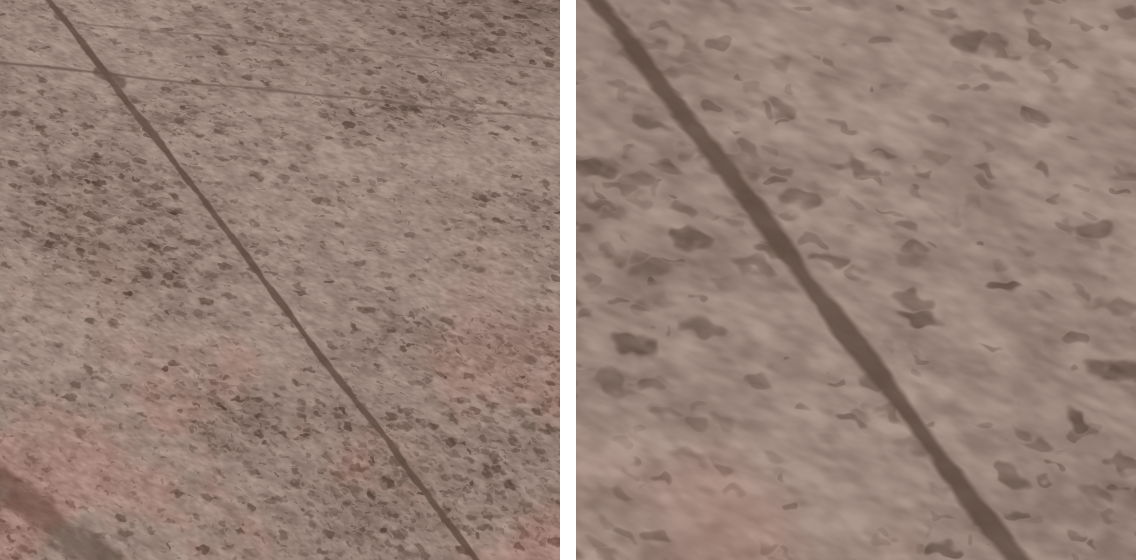
Left, the full canvas; right, a detail of the centre.
Write a Shadertoy shader that draws this texture.

```glsl
const vec3 DARK_STONE = vec3(0.36, 0.29, 0.25);
const vec3 PALE_STONE = vec3(0.64, 0.56, 0.52);
const vec3 PINK_SHIFT = vec3(0.035, -0.012, -0.008);
const float BASE_TONE = 0.86;
const float STREAK_CONTRAST = 0.62;
const float GRAIN_CONTRAST = 0.26;
const float BROAD_CONTRAST = 0.30;
const float FLECK_DEPTH = 0.62;
const float JOINT_TONE = 0.10;
const float CROSS_TONE = 0.30;
const float STAIN_TONE = 0.28;
const float EDGE = 0.0022;
const vec2 GRAIN_DIR = vec2(0.88, -0.475);
const vec2 FLECK_CELLS = vec2(35.0, 57.0);

// Centre and radius of the areas where dark flecks gather
const vec3 CLUSTERS[7] = vec3[7](
    vec3(0.15, 0.63, 0.13), vec3(0.27, 0.53, 0.10), vec3(0.33, 0.77, 0.09),
    vec3(0.85, 0.76, 0.19), vec3(0.94, 0.27, 0.14), vec3(0.62, 0.13, 0.15),
    vec3(0.42, 0.25, 0.11));

float hash(vec2 p) {
    vec3 q = fract(p.xyx * 0.1031);
    q += dot(q, q.yzx + 33.33);
    return fract((q.x + q.y) * q.z);
}

float noise(vec2 p) {
    vec2 i = floor(p), f = fract(p);
    f = f * f * (3.0 - 2.0 * f);
    return mix(mix(hash(i), hash(i + vec2(1, 0)), f.x),
               mix(hash(i + vec2(0, 1)), hash(i + vec2(1, 1)), f.x), f.y);
}

float fbm(vec2 p) {
    float sum = 0.0, gain = 0.53;
    for (int i = 0; i < 4; i++) {
        sum += gain * noise(p);
        p = mat2(0.8, -0.6, 0.6, 0.8) * p * 2.03 + 17.3;
        gain *= 0.5;
    }
    return sum;
}

// Scattered soft ellipses, one candidate per cell
float flecks(vec2 p, float density) {
    vec2 cell = floor(p);
    float cover = 0.0;
    for (int y = -1; y <= 1; y++)
    for (int x = -1; x <= 1; x++) {
        vec2 id = cell + vec2(x, y);
        vec2 centre = id + vec2(hash(id + 3.7), hash(id + 51.2));
        float present = smoothstep(-0.06, 0.06, density - hash(id + 91.4));
        float radius = mix(0.22, 0.52, hash(id + 23.9));
        vec2 d = p - centre;
        d.y += d.x * (hash(id + 67.1) - 0.5);
        float shape = 1.0 - smoothstep(0.55, 1.2, length(d) / radius);
        cover = max(cover, shape * present * mix(0.4, 1.0, hash(id + 12.6)));
    }
    return cover;
}

float segmentDistance(vec2 p, vec2 a, vec2 b) {
    vec2 ab = b - a;
    return length(p - a - ab * clamp(dot(p - a, ab) / dot(ab, ab), 0.0, 1.0));
}

float stroke(float distance, float halfWidth, float soft) {
    return 1.0 - smoothstep(halfWidth - soft, halfWidth + soft, distance);
}

void mainImage(out vec4 fragColor, in vec2 fragCoord) {
    vec2 uv = fragCoord / iResolution.xy;

    // Foreshortened ground, aligned with the grain
    vec2 ground = vec2(uv.x, uv.y + 0.3 * uv.y * uv.y);
    vec2 grain = vec2(dot(ground, GRAIN_DIR),
                      dot(ground, vec2(-GRAIN_DIR.y, GRAIN_DIR.x)));
    float broad = fbm(ground * vec2(4.0, 7.0) + 5.0);
    float streak = fbm(grain * vec2(38.0, 75.0));
    float fine = noise(grain * vec2(110.0, 210.0) + 9.0);

    // Fleck density and overall shade
    float cluster = 0.0;
    for (int i = 0; i < 7; i++) {
        vec2 d = (uv - CLUSTERS[i].xy) / CLUSTERS[i].z;
        cluster = max(cluster, exp(-dot(d, d)));
    }
    cluster *= smoothstep(0.2, 0.6, broad);
    float far = smoothstep(0.84, 1.0, uv.y + 0.08 * (uv.x - 0.5));
    float density = 0.12 + 0.42 * cluster + 0.5 * (broad - 0.42) + 0.12 * far;

    float tone = BASE_TONE + STREAK_CONTRAST * (streak - 0.5)
               + GRAIN_CONTRAST * (fine - 0.5) - BROAD_CONTRAST * (broad - 0.5);
    tone -= 0.10 * cluster + 0.20 * far * smoothstep(0.1, 0.9, uv.x);

    // Dark flecks in two sizes with ragged outlines
    vec2 ragged = vec2(noise(grain * 130.0), noise(grain * 130.0 + 40.0)) - 0.5;
    vec2 fleckPos = grain * FLECK_CELLS + 0.5 * ragged;
    float large = flecks(fleckPos, density);
    float small = flecks(fleckPos * 1.75 + 31.0, density + 0.08);
    tone -= FLECK_DEPTH * max(large, 0.62 * small);

    // Soft stain across the lower left corner
    float stainDist = segmentDistance(uv, vec2(-0.1, 0.215), vec2(0.24, -0.045));
    float stain = stroke(stainDist + 0.025 * (streak - 0.5), 0.027, 0.014);
    tone = mix(tone, STAIN_TONE + 0.4 * (streak - 0.5), 0.85 * stain);

    // Thin cross joints, then the main diagonal joint and its junction
    float wobble = noise(uv * 32.0) - 0.5;
    vec2 bent = uv + vec2(0.003, 0.006) * (noise(uv * 14.0) - 0.5);
    float upper = stroke(segmentDistance(bent, vec2(0.15, 0.957), vec2(1.1, 0.866)), 0.0013, EDGE);
    float cross = stroke(segmentDistance(bent, vec2(-0.1, 0.899), vec2(1.1, 0.775)),
                         0.0021 + 0.0018 * wobble, EDGE);
    float diagonal = stroke(segmentDistance(bent, vec2(0.012, 1.1), vec2(0.93, -0.1)),
                            0.0058 + 0.0035 * wobble + 0.002 * (fine - 0.5), EDGE);
    float junction = stroke(segmentDistance(bent, vec2(0.175, 0.872), vec2(0.215, 0.853)),
                            0.009 + 0.006 * wobble, 0.004);
    tone = mix(tone, CROSS_TONE, upper * (0.35 + 0.4 * streak));
    tone = mix(tone, CROSS_TONE, cross * mix(0.95, 0.55, uv.x));
    tone = mix(tone, JOINT_TONE + 0.25 * (streak - 0.5), 0.92 * max(diagonal, 0.8 * junction));

    // Stone colour with faint pink patches near the front
    float pink = smoothstep(0.45, 0.7, fbm(uv * 6.0 + 70.0)) * smoothstep(0.75, 0.1, uv.y);
    vec3 color = mix(DARK_STONE, PALE_STONE, clamp(tone, -0.1, 1.12));
    fragColor = vec4(color + PINK_SHIFT * pink, 1.0);
}
```
